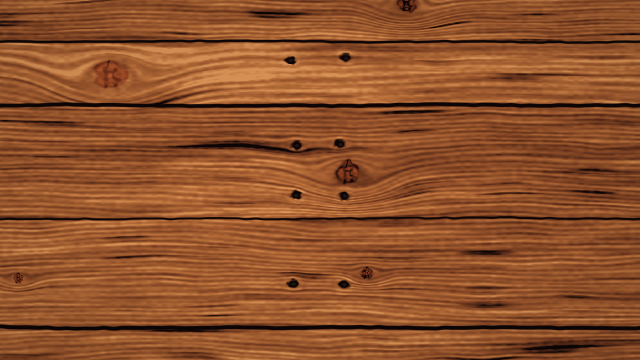
A Shadertoy shader for this texture:

```glsl
#define CONTRAST 1.35
#define BASE_TONE 3.1
#define RING_FREQ 480.0
#define CRACK_DEPTH 2.0
#define SEAM_WOBBLE 0.004
#define HOLE_SIZE vec2(0.0135, 0.0105)
#define VIGNETTE 0.16

// Board gaps: height and half width
const vec2 SEAMS[4] = vec2[4](vec2(0.884, 0.0035), vec2(0.708, 0.0052),
                              vec2(0.394, 0.0028), vec2(0.090, 0.0055));
// Knots: centre and radius
const vec3 KNOTS[5] = vec3[5](vec3(1.130, 0.991, 0.025), vec3(0.308, 0.792, 0.044),
                              vec3(0.968, 0.519, 0.031), vec3(1.019, 0.241, 0.014),
                              vec3(0.051, 0.227, 0.012));
const float NAIL_ROWS[4] = float[4](0.836, 0.597, 0.457, 0.210);
// Wood tones from gap black to pale ridge
const vec3 TONES[6] = vec3[6](vec3(0.05, 0.02, 0.02), vec3(0.33, 0.16, 0.09),
                              vec3(0.48, 0.25, 0.13), vec3(0.59, 0.33, 0.17),
                              vec3(0.70, 0.42, 0.22), vec3(0.83, 0.56, 0.33));

float hash(vec2 p) {
    vec3 q = fract(vec3(p.xyx) * 0.1031);
    q += dot(q, q.yzx + 33.33);
    return fract((q.x + q.y) * q.z);
}

float noise(vec2 p) {
    vec2 i = floor(p), f = fract(p);
    f = f * f * (3.0 - 2.0 * f);
    return mix(mix(hash(i), hash(i + vec2(1, 0)), f.x),
               mix(hash(i + vec2(0, 1)), hash(i + vec2(1, 1)), f.x), f.y);
}

float signedNoise(vec2 p) { return noise(p) * 2.0 - 1.0; }

float boardIndex(float y) {
    float id = 0.0;
    for (int i = 0; i < 4; i++) id += step(y, SEAMS[i].x);
    return id;
}

vec3 woodColour(float tone) {
    vec3 c = TONES[0];
    for (int i = 1; i < 6; i++) c = mix(c, TONES[i], clamp(tone - float(i - 1), 0.0, 1.0));
    return c;
}

vec2 nailCentre(int i) {
    float row = float(i / 2), side = float(i % 2);
    vec2 jitter = vec2(hash(vec2(row, side)), hash(vec2(side + 5.0, row))) - 0.5;
    return vec2(mix(0.816, 0.951, side), NAIL_ROWS[i / 2]) + jitter * vec2(0.02, 0.008);
}

// Grain height, bent into rings at knots and parted at nails
float grainCoord(vec2 p, float board) {
    float v = p.y + 0.018 * signedNoise(vec2(p.x * 2.2, p.y * 6.0 + board * 9.0))
                  + 0.004 * signedNoise(vec2(p.x * 9.0, p.y * 22.0));
    for (int i = 0; i < 5; i++) {
        vec3 k = KNOTS[i];
        vec2 d = (p - k.xy) * vec2(0.6, 1.0);
        float pull = exp(-dot(d, d) / (5.0 * k.z * k.z));
        pull *= 1.0 - step(0.5, abs(board - boardIndex(k.y)));
        v = k.y + mix(v - k.y, length(d), pull);
    }
    for (int i = 0; i < 8; i++) {
        vec2 d = p - nailCentre(i);
        v -= 0.7 * d.y * exp(-dot(d * vec2(0.5, 1.0), d) / 0.0004);
    }
    return v;
}

float grainTone(vec2 p, float v, float board) {
    float x = p.x + board * 7.3;
    float freq = RING_FREQ * (abs(board - 1.0) < 0.5 ? 0.6 : 1.0);
    float t = 0.45 * sin(v * freq + 7.0 * noise(vec2(x * 1.5, v * 14.0)));
    t += 0.65 * signedNoise(vec2(x * 3.0, v * 100.0));
    t += 0.50 * signedNoise(vec2(x * 8.0, v * 190.0));
    t += 0.55 * signedNoise(vec2(x * 1.3, v * 9.0));
    t += 0.30 * signedNoise(p * vec2(70.0, 170.0));
    float crack = smoothstep(0.76, 0.95, noise(vec2(x * 4.0, v * 75.0 + 31.0)));
    return BASE_TONE + CONTRAST * t - CRACK_DEPTH * crack;
}

void mainImage(out vec4 fragColor, in vec2 fragCoord) {
    vec2 p = fragCoord / iResolution.y;
    float aa = 1.5 / iResolution.y;
    vec2 q = p + vec2(0.0, SEAM_WOBBLE * (0.6 * signedNoise(vec2(p.x * 5.0, floor(p.y * 6.0 + 0.3)))
                                        + 0.4 * signedNoise(p * vec2(38.0, 3.0))));
    float board = boardIndex(q.y);
    float tone = grainTone(p, grainCoord(p, board), board);

    // Pale worn patches on the second board
    float worn = 1.0 - step(0.5, abs(board - 1.0));
    tone += worn * (0.2 + 0.9 * smoothstep(0.5, 0.85, noise(p * vec2(4.0, 18.0))));

    // Knots: red core, dark rim and a split heart
    float core = 0.0;
    for (int i = 0; i < 5; i++) {
        vec3 k = KNOTS[i];
        vec2 d = (p - k.xy) / k.z;
        float r = length(d) + 0.25 * signedNoise(d * 2.0 + float(i) * 4.0);
        float inside = 1.0 - smoothstep(0.85, 1.0 + aa / k.z, r);
        core = max(core, inside);
        tone -= 0.8 * inside + 0.9 * exp(-pow((r - 0.95) * 5.0, 2.0));
        float split = abs(d.x + 0.5 * signedNoise(d * 3.0)) * (0.6 + abs(d.y));
        tone -= 1.6 * inside * (1.0 - smoothstep(0.08, 0.35, split));
    }

    // Nail holes with torn grain at both sides
    float hole = 0.0, nail = 0.0;
    for (int i = 0; i < 8; i++) {
        vec2 d = (p - nailCentre(i)) / HOLE_SIZE;
        float r = length(d) + 0.3 * signedNoise(d * 1.5 + float(i) * 3.0);
        hole = max(hole, 1.0 - smoothstep(0.8, 1.0 + aa / HOLE_SIZE.y, r));
        nail = max(nail, 1.0 - smoothstep(0.2, 0.6, length(d - vec2(0.1, -0.1))));
        tone -= 2.2 * exp(-d.x * d.x * 0.22 - d.y * d.y * 3.0);
        tone += 0.6 * exp(-pow((r - 1.7) * 2.0, 2.0));
    }

    // Gaps with shaded edges and a lit lip below
    float gap = 0.0;
    for (int i = 0; i < 4; i++) {
        float d = q.y - SEAMS[i].x, w = SEAMS[i].y;
        gap = max(gap, 1.0 - smoothstep(w - 0.5 * aa, w + 0.5 * aa, abs(d)));
        tone -= 1.1 * exp(-abs(d) / 0.007);
        tone += 0.9 * exp(-pow((d + w + 0.005) / 0.003, 2.0)) * noise(vec2(p.x * 14.0, float(i)));
    }

    vec3 col = woodColour(tone);
    col = mix(col, col * vec3(0.95, 0.78, 0.75), core);
    col = mix(col, TONES[0], max(gap, hole));
    col += nail * hole * vec3(0.07, 0.06, 0.05);
    vec2 edge = fragCoord / iResolution.xy - 0.5;
    col *= 1.04 - VIGNETTE * dot(edge, edge) * 2.0;
    fragColor = vec4(clamp(col, 0.0, 1.0), 1.0);
}
```
